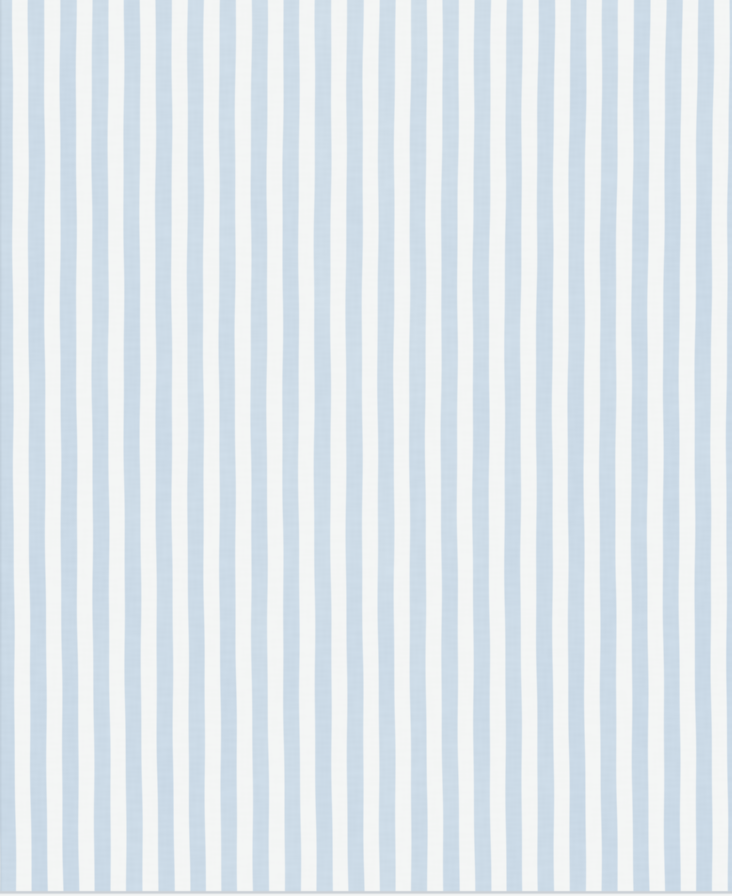
This pattern is drawn by a WebGL 2 fragment shader. Its source:

```glsl
#version 300 es
precision highp float;

uniform vec2 u_resolution;
out vec4 fragColor;

// Stripe layout, in canvas widths and periods
const float PERIOD = 0.04357;
const float FIRST_CENTRE = 0.0061;
const float HALF_WIDTH = 0.254;
const float WIDTH_JITTER = 0.008;
const float EDGE_SOFTNESS = 0.035;

// Drape of the cloth, in canvas widths
const float LEAN_LEFT = 0.0048;
const float LEAN_RIGHT = -0.0024;
const float BOW = 0.0042;
const float WOBBLE = 0.0005;

// Cloth surface
const float WEAVE_STRENGTH = 0.014;
const float WASH_STRENGTH = 0.35;
const float STRIPE_TINT = 0.12;
const float HEM_HEIGHT = 0.0055;

const vec3 WHITE = vec3(0.956, 0.963, 0.960);
const vec3 PALE_BLUE = vec3(0.822, 0.875, 0.915);
const vec3 DEEP_BLUE = vec3(0.787, 0.848, 0.902);
const vec3 HEM_SHADOW = vec3(0.80, 0.82, 0.84);
const float PI = 3.14159265;

vec2 hash2(vec2 p) {
    vec3 q = fract(p.xyx * vec3(0.1031, 0.1030, 0.0973));
    q += dot(q, q.yzx + 33.33);
    return fract((q.xx + q.yz) * q.zy);
}

// Distance to the nearest scattered point
float cellular(vec2 p) {
    vec2 cell = floor(p);
    float nearest = 4.0;
    for (int y = -1; y <= 1; y++) {
        for (int x = -1; x <= 1; x++) {
            vec2 neighbour = cell + vec2(x, y);
            vec2 offset = neighbour + hash2(neighbour) - p;
            nearest = min(nearest, dot(offset, offset));
        }
    }
    return sqrt(nearest);
}

// Sideways drift of the stripes: lean, bow and hand-drawn wobble
float drape(vec2 uv) {
    float down = 1.0 - uv.y;
    float lean = mix(LEAN_LEFT, LEAN_RIGHT, uv.x) * down * down;
    float bow = -BOW * uv.x * sin(PI * down);
    float wobble = sin(uv.y * 23.0 + uv.x * 31.0)
                 + 0.6 * sin(uv.y * 51.0 - uv.x * 47.0);
    return lean + bow + WOBBLE * wobble;
}

// Crossing threads, drawn as stretched cells
float weave(vec2 p) {
    float weft = cellular(p * vec2(32.0, 190.0));
    float warp = cellular(p * vec2(190.0, 24.0) + 71.0);
    return weft + 0.7 * warp - 0.85;
}

void main() {
    vec2 uv = gl_FragCoord.xy / u_resolution;
    vec2 p = gl_FragCoord.xy / u_resolution.y;

    // Stripe coverage
    float s = (uv.x - drape(uv) - FIRST_CENTRE) / PERIOD;
    float id = floor(s + 0.5);
    vec2 variation = hash2(vec2(id + 40.0, 7.0)) - 0.5;
    float halfWidth = HALF_WIDTH + WIDTH_JITTER * variation.x;
    float soft = max(EDGE_SOFTNESS, 0.75 * fwidth(s));
    float stripe = 1.0 - smoothstep(halfWidth - soft, halfWidth + soft, abs(s - id));

    // Uneven wash: deeper at the sides and towards the foot
    float side = abs(uv.x - 0.45) * 1.3;
    float wash = 0.30 + 0.55 * side + 0.25 * (1.0 - uv.y);
    wash += WASH_STRENGTH * (cellular(p * vec2(13.0, 8.0)) - 0.5);
    wash += 0.08 * sin(uv.y * 17.0 + id * 2.4) + STRIPE_TINT * variation.y;
    vec3 blue = mix(PALE_BLUE, DEEP_BLUE, clamp(wash, 0.0, 1.0));

    vec3 color = mix(WHITE, blue, stripe);
    color += weave(p) * WEAVE_STRENGTH * mix(0.35, 1.0, stripe);

    // Shaded left edge and folded hem along the foot
    color *= 1.0 - 0.05 * (1.0 - smoothstep(0.0, 0.004, uv.x));
    float pixel = 1.0 / u_resolution.y;
    float hem = 1.0 - smoothstep(HEM_HEIGHT - pixel, HEM_HEIGHT + pixel, uv.y);
    vec3 hemColor = mix(WHITE, HEM_SHADOW, smoothstep(0.001, 0.004, uv.y));
    color = mix(color, hemColor, hem);

    fragColor = vec4(clamp(color, 0.0, 1.0), 1.0);
}
```
